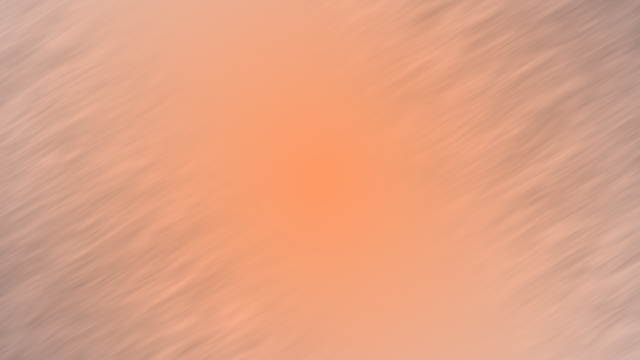
Write a Shadertoy shader that draws this background.

```glsl
const vec3 GLOW_COLOR = vec3(1.0, 0.60, 0.39);
const vec3 EDGE_COLOR = vec3(0.87, 0.74, 0.69);
const vec3 SHADE_TINT = vec3(0.96, 1.04, 1.0);
const vec2 BRUSH_DIR = vec2(0.857, 0.515);

float hash21(vec2 cell) {
    vec3 q = fract(cell.xyx * vec3(0.1031, 0.1030, 0.0973));
    q += dot(q, q.yzx + 33.33);
    return fract((q.x + q.y) * q.z);
}

float valueNoise(vec2 p) {
    vec2 cell = floor(p);
    vec2 f = fract(p);
    f = f * f * (3.0 - 2.0 * f);
    float low = mix(hash21(cell), hash21(cell + vec2(1.0, 0.0)), f.x);
    float high = mix(hash21(cell + vec2(0.0, 1.0)), hash21(cell + 1.0), f.x);
    return mix(low, high, f.y);
}

// Signed sum of stretched noise layers, from broad strokes to fine hairs
float brushedFibres(vec2 p, vec2 baseScale, int layers) {
    float sum = 0.0;
    float weight = 0.5;
    vec2 scale = baseScale;
    for (int i = 0; i < layers; i++) {
        vec2 offset = vec2(17.3, 41.7) * float(i + 1);
        sum += weight * (valueNoise(p * scale + offset) - 0.5);
        scale *= vec2(1.45, 1.9);
        weight *= 0.92;
    }
    return sum;
}

vec3 radialGlow(vec2 p, float radius) {
    return mix(GLOW_COLOR, EDGE_COLOR, clamp(length(p) / radius, 0.0, 1.0));
}

void mainImage(out vec4 fragColor, in vec2 fragCoord) {
    vec2 p = (fragCoord - 0.5 * iResolution.xy) / iResolution.y;

    // Axes along and across the brush strokes
    vec2 brush = vec2(dot(p, BRUSH_DIR), dot(p, vec2(-BRUSH_DIR.y, BRUSH_DIR.x)));
    float reach = abs(brush.x);

    // Warm centre fading outward, darker at both ends of the brush axis
    vec3 color = radialGlow(p, 1.02);
    color *= 1.0 - 0.25 * reach * reach * SHADE_TINT;

    // Strokes bend slightly and appear away from the smooth middle band
    brush.y += 0.012 * (valueNoise(brush * vec2(6.0, 9.0) + 5.0) - 0.5);
    float fibres = brushedFibres(brush, vec2(6.0, 26.0), 4);
    float strength = smoothstep(0.06, 0.65, reach);
    color *= 1.0 + 0.16 * strength * fibres;

    fragColor = vec4(clamp(color, 0.0, 1.0), 1.0);
}
```
